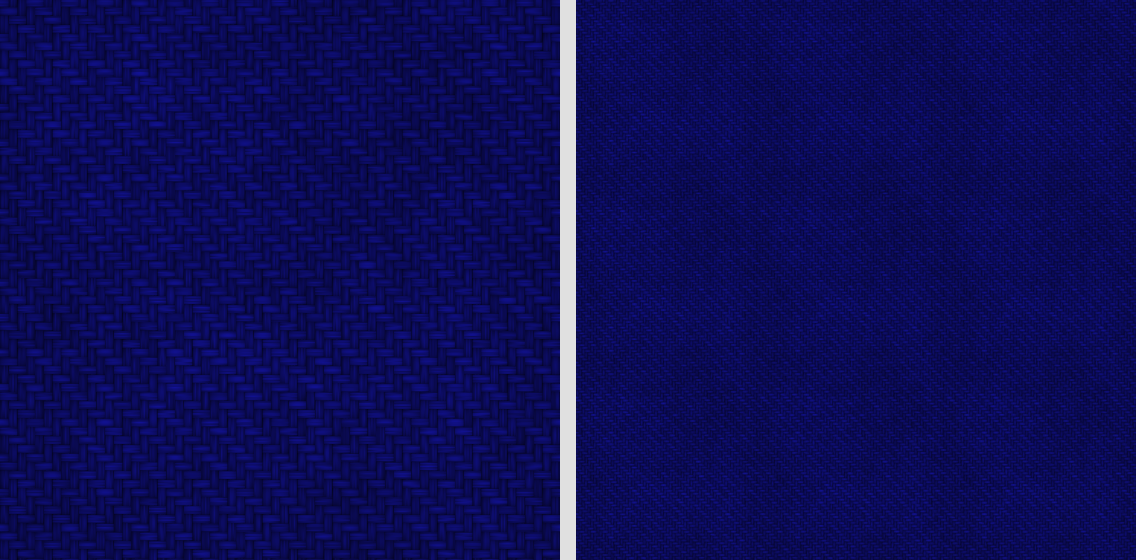
Left: one tile. Right: repeated 3 by 3.
Give the GLSL for this texture, as a Shadertoy shader.

```glsl
// Navy twill cloth: 64 by 64 threads in a two-over, two-under weave, 16 repeats each way.
// Rounded warp threads are shaded first, then slightly brighter weft floats are laid over them.
// Wrapped value noise adds fibre streaks, uneven threads and soft cloudy wear.

const float THREADS = 64.0;
const float FIBRES = 6.0;           // fibres across one thread
const float ROW_SHIFT = 0.2;        // vertical phase of the weave, in threads
const float HALF_PI = 1.5707963;
const vec3 WEFT_COLOR = vec3(0.054, 0.054, 0.450);
const vec3 WARP_COLOR = vec3(0.046, 0.046, 0.382);

float hash(vec2 p) {
    return fract(sin(dot(p, vec2(127.1, 311.7))) * 43758.5453);
}

// Value noise that repeats after "period" cells
float wrapNoise(vec2 p, vec2 period) {
    vec2 cell = floor(p);
    vec2 f = fract(p);
    f = f * f * (3.0 - 2.0 * f);
    vec2 a = mod(cell, period);
    vec2 b = mod(cell + 1.0, period);
    return mix(mix(hash(a), hash(vec2(b.x, a.y)), f.x),
               mix(hash(vec2(a.x, b.y)), hash(b), f.x), f.y);
}

// Roundness across a thread; offset runs from -0.5 to 0.5
float roundShade(float offset) {
    float s = 2.0 * offset;
    return mix(0.52, 1.0, pow(max(1.0 - s * s, 0.0), 0.55));
}

// Rise of a float along its length; it lies on top for t from 0 to 2
float floatShade(float t) {
    return mix(0.68, 1.0, sqrt(max(sin(HALF_PI * t), 0.0)));
}

// Streaks and brightness of one thread; p = (along, across) in threads
float fibreShade(vec2 p, float seed) {
    vec2 scale = vec2(0.5, FIBRES);
    float fine = wrapNoise(p * scale + seed, THREADS * scale);
    float id = mod(floor(p.y), THREADS);
    float tone = hash(vec2(id, seed));
    return 1.0 + 0.46 * (fine - 0.5) + 0.06 * (tone - 0.5);
}

// Broad light and dark patches
float cloudShade(vec2 uv) {
    float n = 0.6 * wrapNoise(uv * 5.0, vec2(5.0))
            + 0.4 * wrapNoise(uv * 11.0 + 3.0, vec2(11.0));
    return 1.0 + 0.20 * (n - 0.5);
}

void mainImage(out vec4 fragColor, in vec2 fragCoord) {
    vec2 uv = fragCoord / iResolution.xy;
    float edge = 0.6 * THREADS / iResolution.y;

    // Thread coordinates, with rows counted downwards
    vec2 p = vec2(uv.x, 1.0 - uv.y) * THREADS + vec2(0.0, ROW_SHIFT);
    vec2 id = floor(p);
    vec2 offset = p - id - 0.5;

    // Position along the float of each thread; the weave steps one thread per row
    float weftT = mod(p.x - id.y + 1.0, 4.0);
    float warpT = mod(p.y - id.x + 2.0, 4.0);

    // Shaded threads
    vec3 warp = WARP_COLOR * roundShade(offset.x) * floatShade(warpT)
              * fibreShade(p.yx, 17.0);
    vec3 weft = WEFT_COLOR * roundShade(offset.y) * floatShade(weftT)
              * fibreShade(p, 5.0);

    // Weft floats cover the warp
    float weftDistance = max(abs(weftT - 1.0) - 1.0, abs(offset.y) - 0.47);
    float cover = 1.0 - smoothstep(-edge, edge, weftDistance);
    vec3 cloth = mix(warp, weft, cover) * cloudShade(uv);

    fragColor = vec4(cloth, 1.0);
}
```
